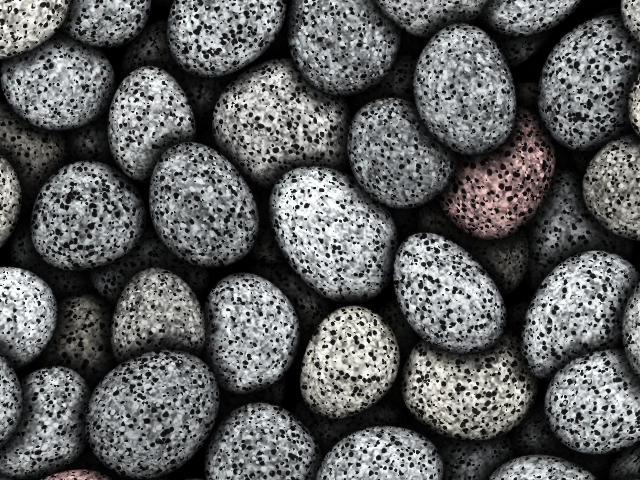
A WebGL 2 fragment shader for this texture:

```glsl
#version 300 es
precision highp float;
// A heap of rounded, porous volcanic pebbles seen from above.
// Staggered grids of wobbly ellipses are painted from back to front; each stone
// is shaded as a dome, covered in grains, pits and flecks, and shadows those below.

uniform vec2 u_resolution;
out vec4 fragColor;

const vec2 CELL = vec2(0.50, 0.44);   // spacing of stones within one layer
const float TAU = 6.2831853;

vec3 hash3(vec2 p) {
  vec3 q = fract(vec3(p.xyx) * vec3(0.1031, 0.1030, 0.0973));
  q += dot(q, q.yxz + 33.33);
  return fract((q.xxy + q.yzz) * q.zyx);
}

float noise(vec2 p) {
  vec2 i = floor(p), f = fract(p);
  f = f * f * (3.0 - 2.0 * f);
  float low = mix(hash3(i).x, hash3(i + vec2(1, 0)).x, f.x);
  float high = mix(hash3(i + vec2(0, 1)).x, hash3(i + vec2(1, 1)).x, f.x);
  return mix(low, high, f.y);
}

mat2 rotation(float a) {
  return mat2(cos(a), sin(a), -sin(a), cos(a));
}

// Coverage of scattered round spots, one per cell, mostly small
float spots(vec2 p, float size, float maxRadius) {
  vec2 g = p / size, id = floor(g);
  float cover = 0.0;
  for (int y = -1; y <= 1; y++)
    for (int x = -1; x <= 1; x++) {
      vec2 cell = id + vec2(x, y);
      vec3 h = hash3(cell);
      float radius = maxRadius * h.z * h.z;
      float d = length(g - cell - h.xy);
      cover = max(cover, (1.0 - smoothstep(radius * 0.6, radius + 0.08, d)) * smoothstep(0.0, 0.15, radius));
    }
  return cover;
}

// Brightness of the rock: fine grain, dark pits and pale flecks
float rock(vec2 p, float tone, float pitting) {
  vec2 w = p + 0.004 * (vec2(noise(p * 130.0), noise(p * 130.0 + 57.0)) - 0.5);
  float grain = 0.62 * (noise(w * 200.0) - 0.5) + 0.62 * (noise(w * 105.0 + 31.0) - 0.5);
  float patches = 0.22 * (noise(p * 22.0) - 0.5);
  float v = tone * (1.0 + grain + patches);
  v *= 1.0 - 0.8 * spots(w + 3.7, 0.0125, pitting);
  return mix(v, 0.86, 0.8 * spots(w + 9.1, 0.019, 0.36));
}

// Mostly neutral grey, leaning cool or warm, rarely reddish
vec3 tint(float k) {
  vec3 c = mix(vec3(0.975, 1.0, 1.015), vec3(1.02, 1.005, 0.95), smoothstep(0.5, 0.9, k));
  return mix(c, vec3(1.12, 0.95, 0.94), step(0.965, k));
}

// Paints one stone at offset v from its centre over the colour below
vec3 paintStone(vec3 below, vec2 v, vec2 seed, float light, float px) {
  vec3 shape = hash3(seed + 11.3), look = hash3(seed + 47.9);
  float major = mix(0.118, 0.152, shape.x);
  vec2 radii = major * vec2(1.0, mix(0.76, 0.96, shape.y));
  vec2 q = rotation(shape.z * TAU) * v / radii;
  float a = atan(q.y, q.x);
  float d = length(q) * (1.0 + 0.035 * sin(2.0 * a + look.x * TAU) + 0.03 * sin(3.0 * a + look.y * TAU));
  float edge = (d - 1.0) * length(v) / max(d, 0.001);
  if (edge > 0.06) return below;

  // Contact shadow on everything underneath
  below *= mix(0.16, 1.0, smoothstep(-0.004, 0.05, edge));
  float mask = 1.0 - smoothstep(-px, px, edge);
  if (mask <= 0.0) return below;

  // Dome shading with soft light from above
  float z = sqrt(max(1.0 - d * d, 0.0));
  float bump = 0.16 * (noise(v * 28.0 + seed * 5.0) - 0.5);
  float shade = mix(0.26, 1.03, smoothstep(0.0, 0.72, z + bump * (1.0 - z)));
  shade += 0.17 * v.y / major - 0.05 * v.x / major + bump * 0.5;

  // Texture compresses towards the rim
  vec2 surface = v * (1.0 + 0.22 * d * d) + seed * 1.73;
  float value = rock(surface, mix(0.52, 0.76, look.z), mix(0.42, 0.66, look.x));
  vec3 colour = tint(look.y) * value * max(shade, 0.06) * light;
  return mix(below, colour, mask);
}

// One sparse grid of stones, jittered inside its cells
vec3 paintLayer(vec3 colour, vec2 p, vec2 shift, float layer, float light, float px) {
  vec2 g = p - shift * CELL, id = floor(g / CELL);
  for (int y = -1; y <= 1; y++)
    for (int x = -1; x <= 1; x++) {
      vec2 cell = id + vec2(x, y);
      vec2 seed = cell + vec2(layer * 13.0 + 40.0, layer * 7.0 + 60.0);
      vec3 h = hash3(seed);
      vec2 centre = (cell + 0.5) * CELL + (h.xy - 0.5) * vec2(0.11, 0.09);
      colour = paintStone(colour, g - centre, seed, light * mix(0.88, 1.08, h.z), px);
    }
  return colour;
}

void main() {
  float px = 1.0 / u_resolution.y;
  vec2 p = rotation(0.17) * (gl_FragCoord.xy * px) + 0.3;
  p += 0.022 * vec2(sin(p.y * 5.3 + 1.0), sin(p.x * 4.7 + 2.0));

  vec3 colour = vec3(0.02);
  // Four dim layers in the gaps, then four lit layers on top
  for (int i = 0; i < 8; i++) {
    float k = float(i), row = mod(k, 2.0);
    vec2 shift = vec2(0.25 * row + 0.5 * mod(floor(k * 0.5), 2.0), 0.5 * row);
    bool front = i > 3;
    if (!front) shift += vec2(0.13, 0.24);
    colour = paintLayer(colour, p, shift, k, front ? 1.0 : 0.6, px);
  }
  // Gentle contrast curve
  colour = clamp(colour, 0.0, 1.0);
  colour = mix(colour, colour * colour * (3.0 - 2.0 * colour), 0.45);
  fragColor = vec4(colour, 1.0);
}
```
